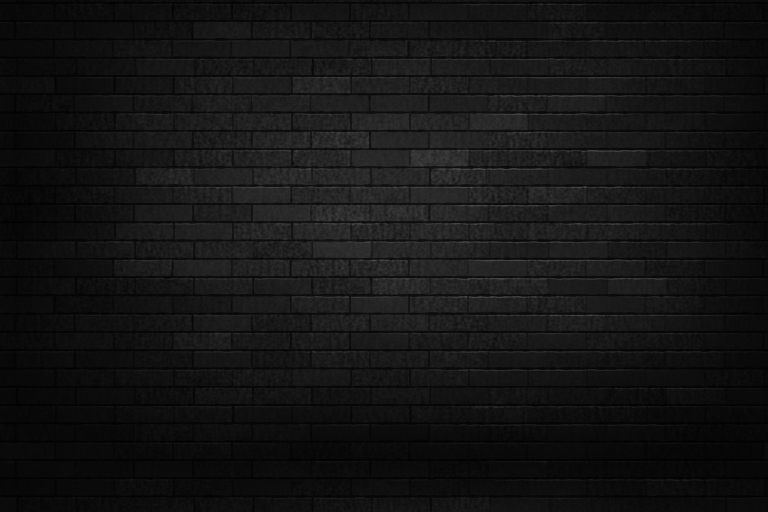
Write a Shadertoy shader that draws this texture.

```glsl
// Dark brick wall in alternating bond with worn faces, lit ledges and a soft pool of light.

const vec2  BRICKS        = vec2(13.0, 28.0);  // repeats across and down, rows even
const float EVEN_SHIFT    = 0.07;              // slide of even rows, in bricks
const float ODD_SHIFT     = 0.726;             // slide of odd rows, in bricks
const float ROW_PHASE     = 0.85;              // height of the lowest joint, in rows
const float ROW_JITTER    = 0.04;              // random slide of each row, in bricks
const float JOINT_HALF    = 0.055;             // half joint width, in rows
const float JOINT_WOBBLE  = 0.04;
const float JOINT_DEPTH   = 0.62;              // how much a joint darkens
const float LEDGE_WIDTH   = 0.08;
const float LEDGE_GLOW    = 0.75;
const float TONE_SPREAD   = 0.24;              // brick to brick variation
const float PALE_BRICK    = 0.10;              // extra tone of the few pale bricks
const float GRAIN         = 0.34;
const float STREAKS       = 0.28;
const float BLOTCHES      = 0.22;
const vec2  LIGHT_CENTRE  = vec2(0.52, 0.61);
const float LIGHT_FALLOFF = 0.53;
const vec3  SHADOW_COLOUR = vec3(0.034);
const vec3  LIGHT_COLOUR  = vec3(0.124);
const float TAU           = 6.28319;

float hash(vec2 p) {
    vec3 q = fract(p.xyx * 0.1031);
    q += dot(q, q.yzx + 33.33);
    return fract((q.x + q.y) * q.z);
}

// Slope of one lattice corner, wrapped to the period
float corner(vec2 cell, vec2 offset, vec2 period) {
    float angle = TAU * hash(mod(cell, period) + 7.0);
    return dot(vec2(cos(angle), sin(angle)), offset);
}

// Periodic gradient noise, about -0.7 to 0.7
float noise(vec2 p, vec2 period) {
    vec2 i = floor(p), f = fract(p);
    vec2 u = f * f * f * (f * (f * 6.0 - 15.0) + 10.0);
    vec2 e = vec2(1.0, 0.0);
    float low  = mix(corner(i, f, period), corner(i + e, f - e, period), u.x);
    float high = mix(corner(i + e.yx, f - e.yx, period),
                     corner(i + 1.0, f - 1.0, period), u.x);
    return mix(low, high, u.y);
}

// Noise with a whole number of cells over the canvas
float wrapNoise(vec2 uv, vec2 cells) {
    return noise(uv * cells, cells);
}

void mainImage(out vec4 fragColor, in vec2 fragCoord) {
    vec2 uv = fragCoord / iResolution.xy;
    float pixel = BRICKS.y / iResolution.y;
    float brickAspect = iResolution.x / iResolution.y * BRICKS.y / BRICKS.x;

    // Brick grid
    float y = uv.y * BRICKS.y - ROW_PHASE;
    float row = mod(floor(y), BRICKS.y);
    float x = uv.x * BRICKS.x + mix(EVEN_SHIFT, ODD_SHIFT, mod(row, 2.0))
            + ROW_JITTER * (hash(vec2(row, 91.0)) - 0.5);
    vec2 f = fract(vec2(x, y));
    vec2 brick = vec2(mod(floor(x), BRICKS.x), row);
    vec2 upright = vec2(mod(floor(x + 0.5), BRICKS.x), row + 50.0);

    // The right part has weaker upright joints and brighter ledges
    float rightZone = smoothstep(0.57, 0.63, uv.x) * (1.0 - smoothstep(0.88, 1.0, uv.x));

    // Joints
    float wobble = JOINT_WOBBLE * wrapNoise(uv, vec2(90.0, 60.0));
    vec2 edge = min(f, 1.0 - f) * vec2(brickAspect, 1.0) + wobble;
    vec2 joint = 1.0 - smoothstep(JOINT_HALF - 0.5 * pixel, JOINT_HALF + 0.5 * pixel, edge);
    joint.x *= mix(0.9, 0.4, rightZone) * mix(0.45, 1.0, hash(upright));
    float gap = max(joint.x, joint.y);

    // Lit top edges, broken up along each row
    float ledgeDistance = abs(1.0 - f.y - JOINT_HALF - 0.5 * LEDGE_WIDTH + wobble);
    float ledge = 1.0 - smoothstep(0.5 * LEDGE_WIDTH - 0.5 * pixel,
                                   0.5 * LEDGE_WIDTH + 0.5 * pixel, ledgeDistance);
    float patches = noise(vec2(uv.x * 9.0, row + 0.5), vec2(9.0, BRICKS.y));
    ledge *= smoothstep(-0.25, 0.4, patches + 0.25 * rightZone) * mix(0.7, 1.2, rightZone);

    // Brick tone and surface wear
    float pick = hash(brick + 13.0);
    float tone = 1.0 + TONE_SPREAD * (pick - 0.5) + PALE_BRICK * step(0.94, pick);
    float roughness = mix(0.4, 1.5, hash(brick + 37.0));
    float wear = GRAIN * wrapNoise(uv, vec2(250.0, 170.0))
               + STREAKS * wrapNoise(uv, vec2(190.0, 45.0));
    tone += roughness * wear;
    tone += BLOTCHES * (wrapNoise(uv, vec2(5.0, 4.0)) + 0.5 * wrapNoise(uv, vec2(13.0, 9.0)));

    // Pool of light that fades equally to opposite edges
    vec2 glow = pow(0.5 + 0.5 * cos(TAU * (uv - LIGHT_CENTRE)), vec2(LIGHT_FALLOFF));
    vec3 colour = SHADOW_COLOUR + LIGHT_COLOUR * glow.x * glow.y;

    colour *= tone * (1.0 - JOINT_DEPTH * gap) * (1.0 + LEDGE_GLOW * ledge * (1.0 - gap));
    fragColor = vec4(colour, 1.0);
}
```
